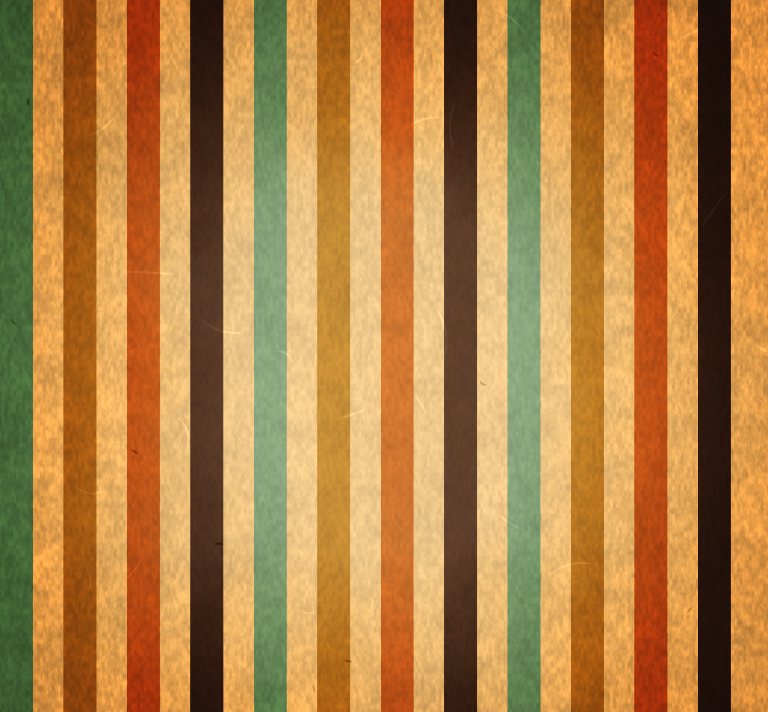
Reproduce this pattern procedurally as a WebGL 2 fragment shader.

```glsl
#version 300 es
precision highp float;
// Twelve vertical retro stripes in four colours on aged, vignetted paper.
uniform vec2 u_resolution;
out vec4 fragColor;

const float STRIPE_COUNT = 12.0;
const float PITCH = 0.0826;        // stripe spacing, in canvas widths
const float STRIPE_SHARE = 0.52;   // painted part of each pitch
const int FIBRE_COUNT = 30;

const vec3 CREAM   = vec3(0.93, 0.78, 0.54);
const vec3 SAGE    = vec3(0.54, 0.65, 0.49);
const vec3 MUSTARD = vec3(0.77, 0.55, 0.21);
const vec3 ORANGE  = vec3(0.81, 0.46, 0.19);
const vec3 BROWN   = vec3(0.37, 0.25, 0.17);

float hash(vec2 p) {
    vec3 q = fract(vec3(p.xyx) * 0.1031);
    q += dot(q, q.yzx + 33.33);
    return fract((q.x + q.y) * q.z);
}

float valueNoise(vec2 p) {
    vec2 cell = floor(p);
    vec2 f = fract(p);
    f = f * f * (3.0 - 2.0 * f);
    float low = mix(hash(cell), hash(cell + vec2(1, 0)), f.x);
    float high = mix(hash(cell + vec2(0, 1)), hash(cell + vec2(1, 1)), f.x);
    return mix(low, high, f.y);
}

float fbm(vec2 p) {
    float sum = 0.0, weight = 0.5;
    for (int i = 0; i < 4; i++) {
        sum += weight * valueNoise(p);
        p = p * 2.03 + 17.3;
        weight *= 0.5;
    }
    return sum / 0.9375;
}

vec3 stripeColour(float index) {
    float k = mod(index, 4.0);
    return k < 0.5 ? SAGE : k < 1.5 ? MUSTARD : k < 2.5 ? ORANGE : BROWN;
}

// Coverage of the painted part of a pitch, softened by one pixel.
float stripeMask(float x, float pixel) {
    float halfWidth = 0.5 * STRIPE_SHARE * PITCH;
    float index = floor(x / PITCH);
    float d = abs(x - index * PITCH - halfWidth) - halfWidth;
    float inside = 1.0 - smoothstep(-0.6 * pixel, 0.6 * pixel, d);
    // The first stripe runs off the left edge.
    inside = x < halfWidth ? 1.0 : inside;
    return inside * step(index, STRIPE_COUNT - 0.5);
}

// One thin curved fibre, fading towards both ends.
float fibre(vec2 p, vec2 centre, float angle, float reach, float bend, float pixel) {
    vec2 axis = vec2(cos(angle), sin(angle));
    vec2 d = p - centre;
    float along = dot(d, axis) / reach;
    float across = dot(d, vec2(-axis.y, axis.x)) - bend * reach * along * along;
    float line = 1.0 - smoothstep(0.0005, 0.0005 + 1.2 * pixel, abs(across));
    return line * (1.0 - smoothstep(0.4, 1.0, abs(along)));
}

// Signed sum of scattered fibres: pale scratches and a few dark hairs.
float fibres(vec2 p, vec2 size, float pixel) {
    float sum = 0.0;
    for (int i = 0; i < FIBRE_COUNT; i++) {
        float id = float(i) + 1.0;
        vec2 centre = vec2(hash(vec2(id, 2.7)), hash(vec2(id, 9.1))) * size;
        float angle = 6.2832 * hash(vec2(id, 15.4));
        float bend = hash(vec2(id, 21.8)) - 0.5;
        bool dark = hash(vec2(id, 34.2)) < 0.3;
        float reach = dark ? 0.006 : mix(0.012, 0.045, hash(vec2(id, 40.6)));
        sum += fibre(p, centre, angle, reach, bend, pixel) * (dark ? -0.2 : 0.09);
    }
    return sum;
}

// Deepens and saturates colours towards the edges.
vec3 vignette(vec3 colour, vec2 uv, float mottle) {
    float d = length((uv - vec2(0.5, 0.46)) * vec2(2.0, 1.7));
    float edge = smoothstep(0.35, 1.35, d + 0.25 * (mottle - 0.5));
    return pow(colour, vec3(1.0 + 1.7 * edge)) + 0.03 * edge;
}

void main() {
    vec2 uv = gl_FragCoord.xy / u_resolution;
    vec2 p = gl_FragCoord.xy / u_resolution.x;
    vec2 size = vec2(1.0, u_resolution.y / u_resolution.x);
    float pixel = 1.0 / u_resolution.x;

    // Stripes
    vec3 colour = mix(CREAM, stripeColour(floor(p.x / PITCH)), stripeMask(p.x, pixel));

    // Paper: broad stains, soft blotches and fine upright grain
    float mottle = fbm(p * 5.0);
    float blotch = fbm(p * 38.0 + 50.0);
    float grain = fbm(p * vec2(260.0, 130.0));
    colour *= 1.0 + 0.10 * (mottle - 0.5) + 0.10 * (blotch - 0.5) + 0.18 * (grain - 0.5);

    colour = vignette(clamp(colour, 0.0, 1.0), uv, mottle);
    colour += fibres(p, size, pixel) * (0.4 + 0.6 * colour);
    fragColor = vec4(clamp(colour, 0.0, 1.0), 1.0);
}
```
